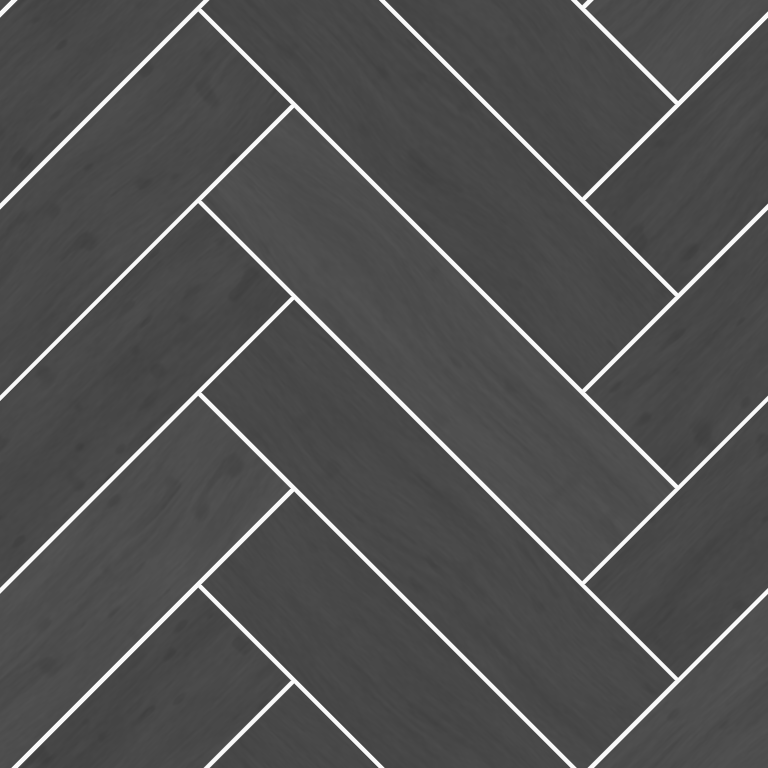
A Shadertoy shader for this pattern:

```glsl
#define PERIOD 0.25            // vertical step between planks
#define ORIGIN vec2(0.258, 0.739)
#define PLANK_LENGTH 4.0       // in plank widths
#define GROUT_WIDTH 0.0055
#define GROUT_COLOR vec3(0.975)
#define DARK_TONE 0.281
#define LIGHT_TONE 0.303
#define STREAK_AMOUNT 0.034
#define GRAIN_AMOUNT 0.026
#define MOTTLE_AMOUNT 0.026

float hash(vec2 p) {
    vec3 q = fract(vec3(p.xyx) * 0.1031);
    q += dot(q, q.yzx + 33.33);
    return fract((q.x + q.y) * q.z);
}

float noise(vec2 p) {
    vec2 cell = floor(p);
    vec2 f = fract(p);
    f = f * f * (3.0 - 2.0 * f);
    float low = mix(hash(cell), hash(cell + vec2(1, 0)), f.x);
    float high = mix(hash(cell + vec2(0, 1)), hash(cell + vec2(1, 1)), f.x);
    return mix(low, high, f.y);
}

float fbm(vec2 p) {
    float sum = 0.0, weight = 0.5;
    for (int i = 0; i < 4; i++) {
        sum += weight * noise(p);
        p = p * 2.03 + 17.3;
        weight *= 0.5;
    }
    return sum / 0.9375;
}

// Herringbone lookup: xy = position along and across the plank,
// z = plank number within the repeat, w = 1 for rising planks
vec4 herringbone(vec2 uv) {
    vec2 p = (uv - ORIGIN) / PERIOD;
    vec2 diagonal = vec2(p.x - p.y, p.x + p.y);
    vec2 cell = floor(diagonal);
    vec2 f = diagonal - cell;
    float place = mod(cell.x + cell.y, 2.0 * PLANK_LENGTH);
    if (place < PLANK_LENGTH)
        return vec4(place + f.x, f.y, mod(cell.y, PLANK_LENGTH), 0.0);
    return vec4(place - PLANK_LENGTH + f.y, f.x, mod(cell.x, PLANK_LENGTH), 1.0);
}

float woodTone(vec2 p, float id, float rising) {
    float seed = id + rising * 9.0;
    vec2 q = p + vec2(seed * 13.7, seed * 5.3);
    q.y += 0.16 * (noise(q * vec2(0.9, 1.6)) - 0.5);

    // One lighter plank per direction, the rest nearly equal
    float tone = id == rising ? LIGHT_TONE : DARK_TONE;
    tone += 0.006 * (hash(vec2(seed, 4.0)) - 0.5);

    // Long streaks, fine fibres and speckle
    float streak = fbm(q * vec2(0.7, 7.0)) - 0.5;
    float fibre = noise(q * vec2(4.0, 48.0)) - 0.5;
    float speckle = noise(q * vec2(22.0, 65.0)) - 0.5;
    tone += STREAK_AMOUNT * streak + GRAIN_AMOUNT * (0.55 * fibre + 0.45 * speckle);

    // Faint curved growth rings in scattered zones
    float rings = sin(70.0 * (q.y + 0.35 * noise(q * vec2(0.8, 1.3))));
    tone += 0.005 * rings * smoothstep(0.5, 0.8, noise(q * vec2(0.8, 2.0) + 31.0));

    // Cloudy patches and small dark scuffs, stronger on rising planks
    float strength = mix(0.5, 1.0, rising);
    tone += MOTTLE_AMOUNT * strength * (fbm(q * vec2(2.0, 4.0) + 61.0) - 0.5);
    float scuff = smoothstep(0.8, 0.95, noise(q * vec2(5.0, 11.0) + 83.0));
    return tone - 0.022 * strength * scuff;
}

void mainImage(out vec4 fragColor, in vec2 fragCoord) {
    vec2 uv = fragCoord / iResolution.y;
    vec4 plank = herringbone(uv);
    vec3 color = vec3(woodTone(plank.xy, plank.z, plank.w));

    // Distance to the plank border in canvas units
    vec2 border = min(plank.xy, vec2(PLANK_LENGTH, 1.0) - plank.xy);
    float edge = min(border.x, border.y) * PERIOD * sqrt(0.5);

    // Grout with slightly uneven width
    float halfWidth = 0.5 * GROUT_WIDTH * mix(0.88, 1.12, hash(plank.zw + 7.0));
    float grout = clamp((halfWidth - edge) * iResolution.y + 0.5, 0.0, 1.0);
    fragColor = vec4(mix(color, GROUT_COLOR, grout), 1.0);
}
```
